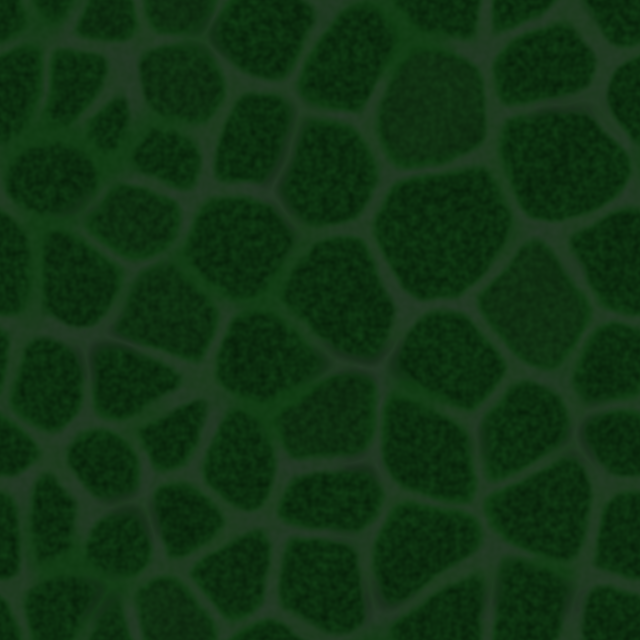
This texture is drawn by a WebGL 2 fragment shader. Its source:

```glsl
#version 300 es
precision highp float;
// Dark green plant tissue: a wrapping, staggered Voronoi layout whose seeds
// are squeezed toward one side. A soft minimum of the border distances rounds
// the cells; wrapping gradient noise adds the grain, rims and mottled walls.

uniform vec2 u_resolution;
out vec4 fragColor;

const float TAU = 6.2831853;
const vec2 GRID = vec2(8.0, 6.0);

// Two random values in 0..1 from integer lattice coordinates.
vec2 hash2(vec2 cell, float seed) {
  uvec3 v = uvec3(uvec2(cell), uint(seed)) * 1664525u + 1013904223u;
  v.x += v.y * v.z; v.y += v.z * v.x; v.z += v.x * v.y;
  v ^= v >> 16u;
  v.x += v.y * v.z; v.y += v.z * v.x;
  return vec2(v.xy >> 8u) / 16777216.0;
}

float cornerSlope(vec2 corner, vec2 offset, float period, float seed) {
  float angle = TAU * hash2(mod(corner, period), seed).x;
  return dot(vec2(cos(angle), sin(angle)), offset);
}

// Gradient noise that repeats a whole number of times over the canvas.
float noise(vec2 p, float period, float seed) {
  p *= period;
  vec2 i = floor(p), f = p - i, e = vec2(1.0, 0.0);
  vec2 w = f * f * f * (f * (f * 6.0 - 15.0) + 10.0);
  float low = mix(cornerSlope(i, f, period, seed),
                  cornerSlope(i + e.xy, f - e.xy, period, seed), w.x);
  float high = mix(cornerSlope(i + e.yx, f - e.yx, period, seed),
                   cornerSlope(i + e.xx, f - e.xx, period, seed), w.x);
  return mix(low, high, w.y);
}

// Seed point of a cell: staggered, jittered, then squeezed to the lower left.
vec2 cellSeed(vec2 cell) {
  vec2 u = cell + 0.5 + 0.64 * (hash2(mod(cell, GRID), 3.0) - 0.5);
  u.y += 0.5 * mod(cell.x, 2.0) - 0.25;
  u /= GRID;
  return u - vec2(0.048, 0.03) * sin(TAU * (u - vec2(0.17, 0.2)));
}

// Returns the rounded distance to the cell border and the cell's index.
vec3 tissue(vec2 p) {
  vec2 home = floor(p * GRID), nearest = home, toNearest = vec2(9.0);
  for (int y = -2; y <= 2; y++)
    for (int x = -2; x <= 2; x++) {
      vec2 cell = home + vec2(x, y);
      vec2 toSeed = cellSeed(cell) - p;
      if (dot(toSeed, toSeed) < dot(toNearest, toNearest)) {
        toNearest = toSeed;
        nearest = cell;
      }
    }
  float sum = 0.0;
  for (int y = -2; y <= 2; y++)
    for (int x = -2; x <= 2; x++) {
      if (x == 0 && y == 0) continue;
      vec2 toSeed = cellSeed(nearest + vec2(x, y)) - p;
      float border = dot(0.5 * (toNearest + toSeed), normalize(toSeed - toNearest));
      sum += exp(-border / 0.009);
    }
  return vec3(-0.009 * log(sum), mod(nearest, GRID));
}

void main() {
  vec2 p = gl_FragCoord.xy / u_resolution;

  // Slightly wavy cell outlines.
  vec2 wobble = vec2(noise(p, 9.0, 11.0), noise(p, 9.0, 12.0)) * 0.014
              + vec2(noise(p, 30.0, 13.0), noise(p, 30.0, 14.0)) * 0.004;
  vec3 t = tissue(p + wobble);
  float d = t.x;
  vec2 cellRandom = hash2(t.yz, 5.0);

  // Grainy cell interior, with a few paler cells.
  float grain = noise(p, 72.0, 21.0) + 0.6 * noise(p, 125.0, 22.0);
  vec3 color = vec3(0.043, 0.178, 0.053) + vec3(0.022, 0.062, 0.024) * grain;
  float pale = smoothstep(0.82, 1.0, cellRandom.x) * smoothstep(0.0, 0.03, d);
  color = mix(color, vec3(0.095, 0.215, 0.095), 0.35 * pale);
  color *= 1.0 + 0.12 * noise(p, 12.0, 23.0);

  // Bright green rim, and open patches between the cells.
  float patches = smoothstep(0.04, 0.38, noise(p, 6.0, 31.0));
  float rim = 1.0 - smoothstep(0.004, 0.023, d);
  color = mix(color, vec3(0.06, 0.245, 0.07) + 0.012 * grain, 0.9 * rim);

  // Soft grey walls of uneven width.
  float width = 0.009 + 0.011 * noise(p, 7.0, 41.0);
  float wall = 1.0 - smoothstep(width - 0.007, width + 0.007, d);
  float mottle = 0.5 + 0.8 * noise(p, 16.0, 42.0) + 0.25 * grain;
  vec3 grey = mix(vec3(0.11, 0.242, 0.112), vec3(0.138, 0.225, 0.148), clamp(mottle, 0.0, 1.0));
  color = mix(color, grey + 0.01 * grain, wall * (1.0 - 0.85 * patches));

  // Dusky smudges along some wall edges.
  float smudge = smoothstep(0.15, 0.5, noise(p, 8.0, 51.0) + 0.15 * grain);
  float edge = smoothstep(-0.004, 0.008, d) * (1.0 - smoothstep(0.008, 0.022, d));
  color = mix(color, vec3(0.075, 0.155, 0.085), 0.55 * smudge * edge);

  fragColor = vec4(color, 1.0);
}
```
